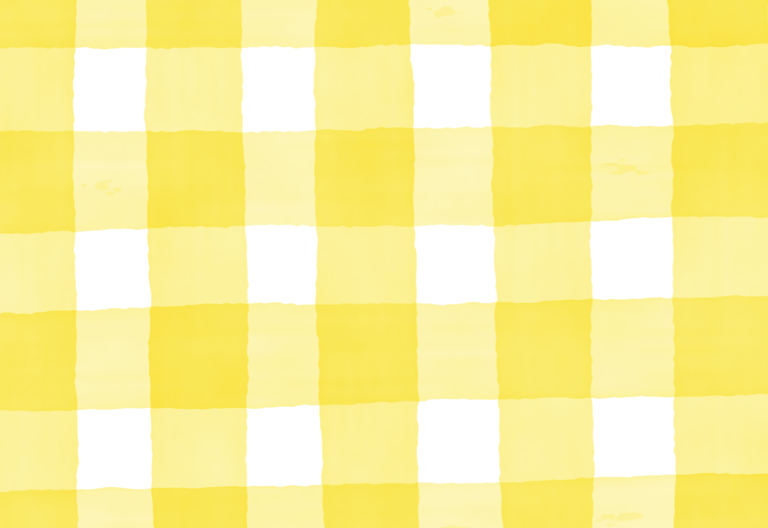
Write a Shadertoy shader that draws this pattern.

```glsl
// Hand-painted yellow gingham: two sets of translucent watercolor bands cross
// on white paper. Each band is a wobbly distance field filled with pigment;
// the summed pigment density absorbs light to give the final color.

float hash(vec2 p) {
    return fract(sin(dot(p, vec2(127.1, 311.7))) * 43758.545);
}

float noise(vec2 p) {
    vec2 i = floor(p), f = fract(p);
    f = f * f * (3.0 - 2.0 * f);
    return mix(mix(hash(i), hash(i + vec2(1, 0)), f.x),
               mix(hash(i + vec2(0, 1)), hash(i + vec2(1, 1)), f.x), f.y);
}

float fbm(vec2 p) {
    float sum = 0.0, amp = 0.5;
    for (int i = 0; i < 5; i++) {
        sum += amp * noise(p);
        p = mat2(1.6, 1.2, -1.2, 1.6) * p + 7.3;
        amp *= 0.5;
    }
    return sum;
}

// x: depth inside the nearest band, y: cell index (even on bands, odd in gaps)
vec2 band(float across, float along, float period, float halfWidth, float seed) {
    float id = round(across / period);
    float offset = across - id * period;
    float side = offset < 0.0 ? -1.0 : 1.0;
    float row = seed + id * 7.0 + side;
    float wobble = 0.013 * (noise(vec2(along * 2.5, row)) - 0.5)
                 + 0.005 * (noise(vec2(along * 20.0, row)) - 0.5)
                 + 0.003 * (noise(vec2(along * 85.0, row)) - 0.5);
    float depth = halfWidth - abs(offset) + wobble;
    return vec2(depth, 2.0 * id + (depth > 0.0 ? 0.0 : side));
}

// Pigment pooled along a drying edge, stronger in some places than others
float rim(float depth, vec2 p) {
    float d = max(depth, 0.0);
    float pooled = smoothstep(0.35, 0.8, noise(p * 6.0));
    return 0.1 * pooled * exp(-d / 0.004) + 0.035 * exp(-d / 0.018);
}

void mainImage(out vec4 fragColor, in vec2 fragCoord) {
    vec2 p = fragCoord / iResolution.y;
    float px = 1.0 / iResolution.y;

    // Gentle lean and widening of the hand-drawn grid
    vec2 q = p;
    q.x -= 0.04 * p.x * p.x + 0.014 * p.x * (0.5 - p.y) + 0.057;
    q.y -= 0.022 * (p.x - 0.5) * (1.0 - 0.6 * p.y) - 0.01;

    vec2 period = vec2(0.31, 0.337);
    vec2 column = band(q.x, q.y, period.x, 0.087, 20.0);
    vec2 row = band(q.y, q.x, period.y, 0.092, 90.0);
    vec2 cell = vec2(column.y, row.y);
    float inColumn = smoothstep(-px, px, column.x);
    float inRow = smoothstep(-px, px, row.x);

    // Washes with brush streaks running along each band
    float cloud = fbm(p * 7.0) - 0.48;
    float tint = hash(cell + 3.7) - 0.5;
    float columnWash = 0.44 + 0.05 * (noise(q * vec2(70, 7)) - 0.5) + rim(column.x, p + 4.0);
    float rowWash = 0.33 + 0.07 * (noise(q * vec2(5, 60)) - 0.5) + rim(row.x, p + 9.0);
    float pigment = inColumn * columnWash + inRow * rowWash;
    pigment *= 1.0 + 0.45 * cloud + 0.2 * tint + 0.14 * inColumn * inRow;

    // Paper grain
    pigment *= 1.0 + 0.09 * (fbm(p * vec2(110, 75)) - 0.5);

    // Ragged dry blots on some of the pale row cells
    vec2 shift = vec2(hash(cell + 1.3), hash(cell + 5.1)) - 0.5;
    vec2 local = q - 0.5 * cell * period - shift * vec2(0.06, 0.08);
    float blot = 1.0 - length(local / vec2(0.034, 0.013)) + 1.8 * (noise(q * vec2(60, 110)) - 0.5);
    float blotted = step(0.5, hash(cell + 8.9)) * inRow * (1.0 - inColumn);
    pigment += 0.14 * blotted * smoothstep(0.1, 0.45, blot);

    // Yellow pigment absorbs mostly blue
    vec3 absorbed = vec3(0.02, 0.105, 1.17) * pow(vec3(max(pigment, 0.0)), vec3(0.6, 0.8, 1.0));
    fragColor = vec4(exp(-absorbed), 1.0);
}
```
